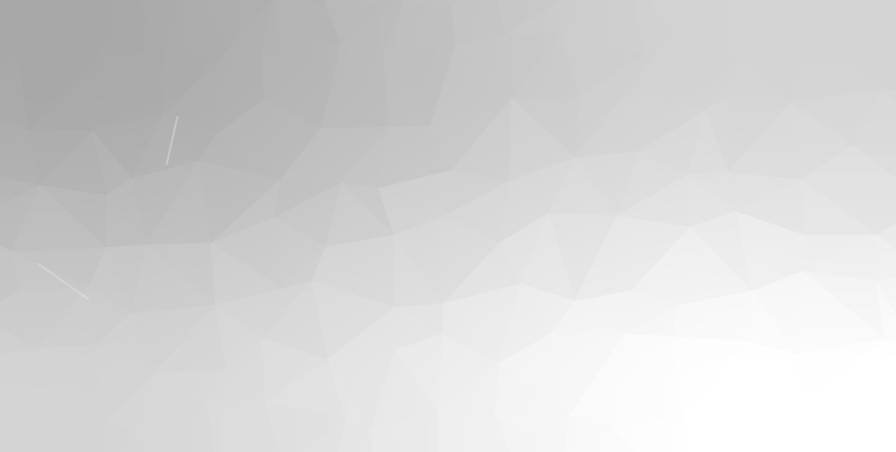
This background is drawn by a WebGL 1 fragment shader. Its source:

```glsl
precision highp float;

uniform vec2 u_resolution;

const vec2 GRID = vec2(15.0, 7.5);   // mesh cells across the canvas
const float ROW_TILT = 0.04;         // rows rise towards the right
const float JITTER = 0.64;           // vertex scatter, in cells
const float DARK = 0.657;
const float RISE = 0.173;            // brightness gained along each axis

vec2 hash2(vec2 p) {
  vec3 q = fract(vec3(p.xyx) * vec3(0.1031, 0.1030, 0.0973));
  q += dot(q, q.yzx + 33.33);
  return fract((q.xx + q.yz) * q.zy);
}

// Canvas position <-> tilted mesh position
vec2 toMesh(vec2 uv) {
  return (uv - vec2(0.0, ROW_TILT * uv.x)) * GRID;
}

vec2 toCanvas(vec2 mesh) {
  vec2 uv = mesh / GRID;
  return uv + vec2(0.0, ROW_TILT * uv.x);
}

// Dark upper left to white lower right, level near every corner
float ramp(vec2 uv) {
  float across = smoothstep(0.05, 0.85, uv.x);
  float down = smoothstep(0.12, 0.90, 1.0 - uv.y);
  return DARK + RISE * (across + down);
}

vec2 vertex(vec2 cell) {
  return cell + 0.5 + JITTER * (hash2(cell + 47.0) - 0.5);
}

// Signed distance to the line a-b, positive on its left
float leftOf(vec2 p, vec2 a, vec2 b) {
  vec2 d = normalize(b - a);
  return d.x * (p.y - a.y) - d.y * (p.x - a.x);
}

// Facet shade in x, premultiplied by its coverage in y
vec2 facet(vec2 p, vec2 a, vec2 b, vec2 c, float blur) {
  float inside = min(leftOf(p, a, b), min(leftOf(p, b, c), leftOf(p, c, a)));
  float cover = smoothstep(-blur, blur, inside);
  vec2 centre = (a + b + c) / 3.0;
  vec2 offset = 0.55 * (hash2(floor(centre * 16.0) + 91.0) - 0.5);
  float flatShade = ramp(toCanvas(centre + offset));
  float shade = mix(flatShade, ramp(toCanvas(p)), 0.4);
  return vec2(shade * cover, cover);
}

// Split a cell along its shorter diagonal
vec2 cellFacets(vec2 p, vec2 cell, float blur) {
  vec2 a = vertex(cell);
  vec2 b = vertex(cell + vec2(1.0, 0.0));
  vec2 c = vertex(cell + vec2(1.0, 1.0));
  vec2 d = vertex(cell + vec2(0.0, 1.0));
  if (distance(a, c) < distance(b, d)) {
    return facet(p, a, b, c, blur) + facet(p, a, c, d, blur);
  }
  return facet(p, a, b, d, blur) + facet(p, b, c, d, blur);
}

float mesh(vec2 p, float blur) {
  vec2 home = floor(p - 0.5);
  vec2 total = vec2(0.0);
  for (int j = -1; j <= 1; j++) {
    for (int i = -1; i <= 1; i++) {
      total += cellFacets(p, home + vec2(float(i), float(j)), blur);
    }
  }
  return total.x / max(total.y, 0.001);
}

// Thin bright crack between two facets
float crack(vec2 p, vec2 a, vec2 b, float width) {
  vec2 d = b - a;
  float t = clamp(dot(p - a, d) / dot(d, d), 0.0, 1.0);
  return 1.0 - smoothstep(0.0, width, distance(p, a + t * d));
}

void main() {
  vec2 uv = gl_FragCoord.xy / u_resolution;
  float blur = 0.7 * GRID.y / u_resolution.y;
  float shade = mesh(toMesh(uv), blur);

  // Two hairline cracks on the left
  vec2 aspect = vec2(u_resolution.x / u_resolution.y, 1.0);
  vec2 p = uv * aspect;
  float width = max(0.004, 1.0 / u_resolution.y);
  float light = crack(p, vec2(0.198, 0.741) * aspect, vec2(0.186, 0.637) * aspect, width);
  light += 0.5 * crack(p, vec2(0.042, 0.417) * aspect, vec2(0.098, 0.339) * aspect, width);

  gl_FragColor = vec4(vec3(min(shade + 0.09 * light, 1.0)), 1.0);
}
```
